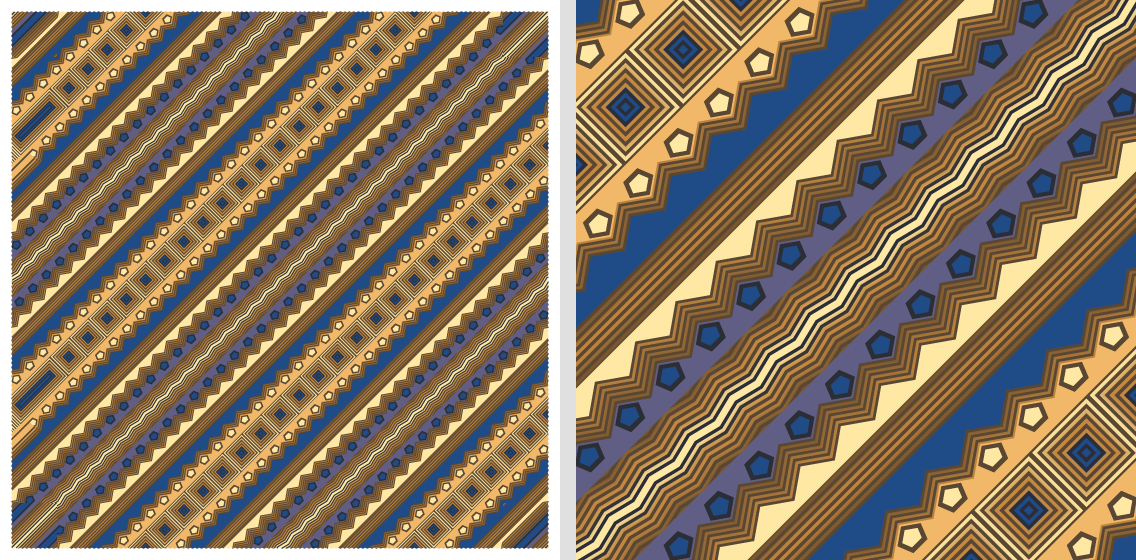
Left: the whole. Right: its middle third, enlarged.
This pattern is drawn by a Shadertoy shader. Its source:

```glsl
// Diagonal woven ribbons on a white ground, two repeats each way.
// Each ribbon is folded around its plain stripes, so both flanks share one
// profile: solid band, chevrons, cups, cord, then squares or a wavy spine.

const float MARGIN = 0.02;        // white border, part of the canvas
const float REPEATS = 2.0;        // tiles across and down
const float SQUARES = 7.0;        // squares per tile edge
const float TEETH = 10.0;         // chevrons per tile edge
const float PITCH = 0.0245;       // spacing of the fine lines
const float TOOTH_HEIGHT = 0.07;
const float STRIPE_END = 0.075;   // profile limits, from the fold outwards
const float CUP_START = 0.25;
const float CORD_START = 0.34;
const float CORD_END = 0.357;
const float SEAM = 0.178;         // length of the plain bar at the left edge
const float CORNER = 0.17;        // size of the corners without teeth
const int SAMPLES = 4;            // antialiasing samples per axis

const vec3 WHITE = vec3(1.0);
const vec3 BLUE = vec3(0.12, 0.30, 0.53);
const vec3 VIOLET = vec3(0.38, 0.37, 0.52);
const vec3 CREAM = vec3(1.0, 0.91, 0.64);
const vec3 ORANGE = vec3(0.95, 0.72, 0.41);
const vec3 TAN = vec3(0.76, 0.53, 0.25);
const vec3 BROWN = vec3(0.46, 0.33, 0.18);
const vec3 UMBER = vec3(0.35, 0.28, 0.20);
const vec3 INK = vec3(0.17, 0.18, 0.21);

// Fine lines: ink first, then the base colour.
vec3 lines(float x, vec3 base, vec3 ink) {
    return fract(x / PITCH) < 0.5 ? ink : base;
}

// Concentric squares with a blue heart.
vec3 squareRings(float r) {
    vec3 base = mix(TAN, CREAM, smoothstep(0.075, 0.14, r));
    bool heart = r < 0.05;
    return lines(r + 0.5 * PITCH, heart ? BLUE : base, heart ? INK : UMBER);
}

// Wavy lines fading from a pale, inked spine to brown.
vec3 wavySpine(float w) {
    vec3 base = mix(CREAM, TAN, smoothstep(0.01, 0.07, w));
    base = mix(base, BROWN, smoothstep(0.08, 0.15, w));
    return lines(w + 0.5 * PITCH, base, mix(INK, UMBER, smoothstep(0.03, 0.07, w)));
}

// A cup widening away from the cord, capped by its chevron.
vec3 cup(float a, float rise, float depth, vec3 fill, vec3 ink, vec3 wedge) {
    float d = max(abs(a) - 0.035 - 0.4 * rise, max(0.012 - rise, -depth));
    return d < -0.026 ? fill : d < -0.008 ? ink : wedge;
}

vec3 weave(vec2 p) {
    float across = p.x - p.y + REPEATS;
    float along = p.x + p.y - REPEATS;
    float offset = 2.0 * (across - round(across));
    float t = abs(offset);                  // 0 at the spine, 1 at the squares
    float m = abs(t - 0.5);                 // distance from the fold
    bool warm = t > 0.5;                    // flank beside the squares

    // Position along the ribbon; teeth rest in corners and at the seam.
    float start = 0.5 * (along + floor(across) + 0.5);
    vec2 e = abs(p - 0.5 * REPEATS);
    bool corner = min(e.x, e.y) > 0.5 * REPEATS - CORNER;
    bool patched = warm && offset < 0.0 && start < 0.02;
    float a = (fract(along * TEETH) - 0.5) * 2.0 / TEETH;
    if (corner || patched) a = 0.0;
    float q = abs(a) * TEETH - 0.5;
    float g = m - TOOTH_HEIGHT * q;

    if (m > CORD_END) {
        if (!warm) return wavySpine(abs(offset + 0.025 * q));
        float halfCell = 1.0 / SQUARES;
        float b = abs(fract(along * SQUARES) - 0.5) * 2.0 * halfCell;
        if (start < SEAM) {
            b = max(abs(start - 0.5 * SEAM) * 4.0 - 2.0 * SEAM + halfCell, 0.0);
        }
        return squareRings(max(1.0 - t, b));
    }
    vec3 accent = warm ? ORANGE : VIOLET;
    if (m > CORD_START) return accent;

    // Plain stripes on the fold.
    if (m < STRIPE_END) {
        return lines(t, mix(TAN, BROWN, smoothstep(0.0, STRIPE_END, m)), UMBER);
    }

    // Cups, chevrons, then the solid toothed band.
    if (g > CUP_START) {
        vec3 fill = patched ? ORANGE : warm ? CREAM : BLUE;
        return cup(a, CORD_START - m, g - CUP_START, fill, warm ? UMBER : INK, accent);
    }
    float solidEnd = warm ? 0.18 : 0.14;
    if (g > solidEnd) {
        float fade = (g - solidEnd) / (CUP_START - solidEnd);
        vec3 base = mix(TAN, BROWN, warm ? 1.0 - fade : fade);
        return lines(g - solidEnd, base, UMBER);
    }
    return warm ? BLUE : CREAM;
}

vec3 cloth(vec2 uv) {
    vec2 p = (uv - MARGIN) / (1.0 - 2.0 * MARGIN) * REPEATS;
    vec2 e = abs(p - 0.5 * REPEATS);
    vec2 nibble = 0.008 * abs(fract(p.yx * 60.0) - 0.5);   // tiny ragged rim
    vec2 rim = e + nibble - 0.5 * REPEATS;
    return max(rim.x, rim.y) > 0.0 ? WHITE : weave(p);
}

void mainImage(out vec4 fragColor, in vec2 fragCoord) {
    vec3 sum = vec3(0.0);
    for (int j = 0; j < SAMPLES; j++) {
        for (int i = 0; i < SAMPLES; i++) {
            vec2 jitter = (vec2(i, j) + 0.5) / float(SAMPLES) - 0.5;
            sum += cloth((fragCoord + jitter) / iResolution.xy);
        }
    }
    fragColor = vec4(sum / float(SAMPLES * SAMPLES), 1.0);
}
```
